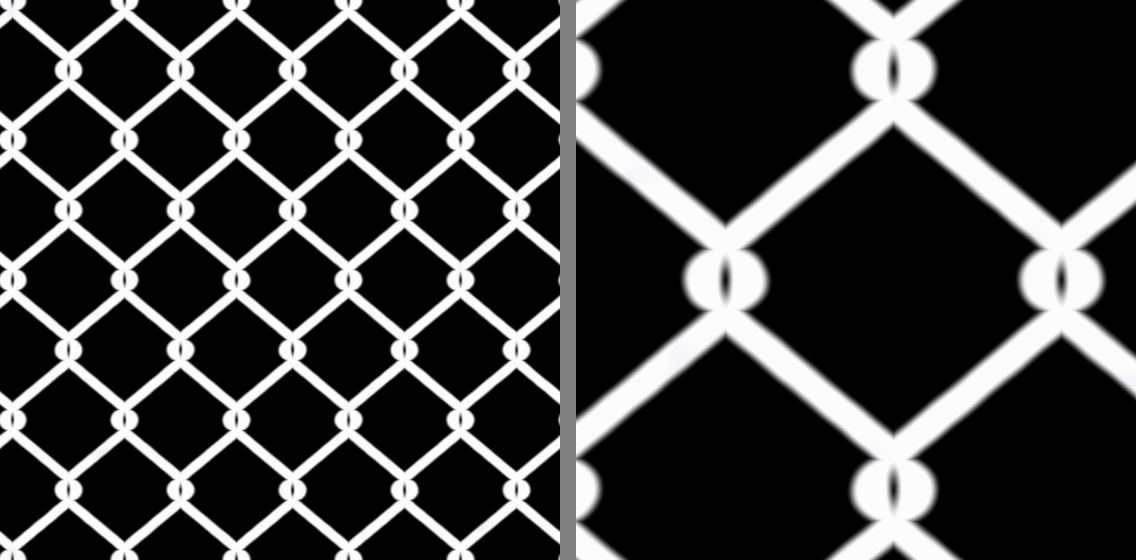
Left: the whole. Right: its middle third, enlarged.
Reproduce this pattern procedurally as a WebGL 1 fragment shader.

```glsl
precision highp float;
// Chain-link fence: white wire diamonds hooked together by looped knots on black.

uniform vec2 u_resolution;

#define REPEATS vec2(5.0, 4.0)          // diamonds across and down
#define PHASE vec2(0.0224, 0.0)         // position of the first knot
#define WIRE_HALF 0.0089                // half the wire thickness
#define CROSSING 0.0208                 // height of the wire crossing above a knot
#define KNOT_RADII vec2(0.0247, 0.0208)
#define HOLE_RADII vec2(0.0022, 0.0075)
#define SOFTNESS 0.0031                 // half width of the blurred edge
#define WOBBLE 0.0007                   // unevenness of the wire edges
#define TINT_AMOUNT 0.6
#define WIRE_COLOR vec3(0.988, 0.987, 0.988)
#define TINT_COLOR vec3(0.93, 0.92, 0.97)
#define BACK_COLOR vec3(0.0)

// Random unit gradient at a lattice point.
vec2 gradientAt(vec2 cell) {
  vec3 h = fract(cell.xyx * vec3(0.1031, 0.1030, 0.0973));
  h += dot(h, h.yzx + 33.33);
  float angle = 6.28318 * fract((h.x + h.y) * h.z);
  return vec2(cos(angle), sin(angle));
}

// Gradient noise over the unit square, wrapping after count cells.
float wrappedNoise(vec2 uv, float count) {
  vec2 p = uv * count;
  vec2 i = floor(p);
  vec2 f = p - i;
  vec2 s = f * f * f * (f * (f * 6.0 - 15.0) + 10.0);
  vec2 lo = mod(i, count);
  vec2 hi = mod(i + 1.0, count);
  float a = dot(gradientAt(lo), f);
  float b = dot(gradientAt(vec2(hi.x, lo.y)), f - vec2(1.0, 0.0));
  float c = dot(gradientAt(vec2(lo.x, hi.y)), f - vec2(0.0, 1.0));
  float d = dot(gradientAt(hi), f - 1.0);
  return mix(mix(a, b, s.x), mix(c, d, s.x), s.y);
}

// Approximate signed distance to an ellipse at the origin.
float ellipseDistance(vec2 p, vec2 radii) {
  return (length(p / radii) - 1.0) * min(radii.x, radii.y);
}

// Signed distance to the fence, negative inside the wire.
float fenceDistance(vec2 uv) {
  // Fold into a quarter cell with knots at two opposite corners.
  vec2 corner = 0.5 / REPEATS;
  vec2 q = abs(fract((uv - PHASE) * REPEATS + 0.5) - 0.5) / REPEATS;

  // Straight strand between the crossings of neighbouring knots.
  vec2 along = normalize(vec2(corner.x, corner.y - 2.0 * CROSSING));
  vec2 fromCrossing = q - vec2(0.0, CROSSING);
  float strand = abs(along.x * fromCrossing.y - along.y * fromCrossing.x) - WIRE_HALF;

  // Rounded loops, each with a narrow slit in the middle.
  vec2 opposite = corner - q;
  float knot = min(ellipseDistance(q, KNOT_RADII), ellipseDistance(opposite, KNOT_RADII));
  float hole = min(ellipseDistance(q, HOLE_RADII), ellipseDistance(opposite, HOLE_RADII));
  return max(min(strand, knot), -hole);
}

void main() {
  vec2 uv = gl_FragCoord.xy / u_resolution;
  float edge = max(SOFTNESS, 0.7 / min(u_resolution.x, u_resolution.y));

  float d = fenceDistance(uv) + WOBBLE * wrappedNoise(uv, 56.0);
  float coverage = 1.0 - smoothstep(-edge, edge, d);

  // Sparse, faint cool stains on the wire.
  float stain = TINT_AMOUNT * smoothstep(0.3, 0.6, wrappedNoise(uv, 24.0));
  vec3 wire = mix(WIRE_COLOR, TINT_COLOR, stain);
  gl_FragColor = vec4(mix(BACK_COLOR, wire, coverage), 1.0);
}
```
